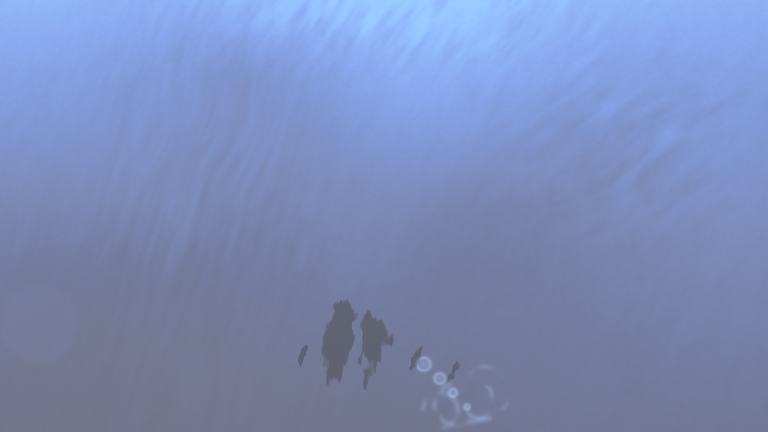
Reproduce this texture procedurally as a WebGL 1 fragment shader.

```glsl
precision highp float;
// Calm blue water: a soft vertical light gradient with a bright patch at the top,
// stretched noise for slanted ripples, and noise-warped ellipses and rings
// for the dark reflections and bubbles. Units are canvas heights.
uniform vec2 u_resolution;

float hash(vec2 p) {
  return fract(sin(dot(p, vec2(127.1, 311.7))) * 43758.5453);
}

float noise(vec2 p) {
  vec2 i = floor(p);
  vec2 f = fract(p);
  f = f * f * (3.0 - 2.0 * f);
  return mix(mix(hash(i), hash(i + vec2(1.0, 0.0)), f.x),
             mix(hash(i + vec2(0.0, 1.0)), hash(i + vec2(1.0, 1.0)), f.x), f.y);
}

float fbm(vec2 p) {
  float sum = 0.0;
  float gain = 0.5;
  for (int i = 0; i < 4; i++) {
    sum += gain * noise(p);
    p = p * 2.03 + vec2(17.3, 9.1);
    gain *= 0.5;
  }
  return sum;
}

// Soft spot with its peak at the centre.
float glow(vec2 p, vec2 center, vec2 size) {
  vec2 d = (p - center) / size;
  return exp(-dot(d, d));
}

// Signed streaks running along a direction; frequency is (across, along).
float ripples(vec2 p, vec2 along, vec2 frequency) {
  vec2 dir = normalize(along);
  vec2 q = vec2(dot(p, vec2(dir.y, -dir.x)), dot(p, dir));
  q.x += 0.03 * noise(q * 6.0);
  q *= frequency;
  return 1.3 * noise(q) + 0.7 * noise(q * 1.9 + 5.7) - 1.0;
}

float ring(vec2 p, vec2 center, float radius, float width) {
  float d = (length(p - center) - radius) / width;
  return exp(-d * d);
}

// Ragged, slightly leaning ellipse.
float patchMask(vec2 p, vec2 center, vec2 size) {
  vec2 q = p - center;
  q.x -= 0.15 * q.y;
  q.x += 0.04 * (fbm(p * vec2(40.0, 24.0)) - 0.47);
  float d = length(q / size) + 1.5 * (fbm(p * vec2(46.0, 18.0)) - 0.47);
  return 1.0 - smoothstep(0.8, 1.04, d);
}

vec3 waterColor(float light) {
  float s = clamp(light, -0.1, 1.1) * 5.0;
  vec3 c = mix(vec3(0.44, 0.46, 0.56), vec3(0.45, 0.49, 0.63), min(s, 1.0));
  c = mix(c, vec3(0.48, 0.54, 0.72), clamp(s - 1.0, 0.0, 1.0));
  c = mix(c, vec3(0.50, 0.59, 0.82), clamp(s - 2.0, 0.0, 1.0));
  c = mix(c, vec3(0.54, 0.66, 0.94), clamp(s - 3.0, 0.0, 1.0));
  return mix(c, vec3(0.58, 0.75, 1.0), max(s - 4.0, 0.0));
}

float waterLight(vec2 p) {
  float light = 0.03 + 0.55 * p.y + 0.31 * p.y * p.y;
  light += 0.2 * glow(p, vec2(0.98, 1.02), vec2(0.36, 0.2));
  light += 0.12 * glow(p, vec2(1.0, 0.68), vec2(0.2, 0.17));
  light += 0.08 * glow(p, vec2(1.75, 0.35), vec2(0.4, 0.5));
  light += 0.06 * glow(p, vec2(0.05, 0.85), vec2(0.25, 0.25));
  light -= 0.12 * glow(p, vec2(0.6, 0.83), vec2(0.24, 0.13));
  light -= 0.10 * glow(p, vec2(1.13, 0.52), vec2(0.2, 0.17));
  light -= 0.09 * glow(p, vec2(0.2, 0.28), vec2(0.4, 0.22));
  light += 0.15 * (fbm(p * 2.2 + 3.0) - 0.47);

  // Ripple fields: left, top and right, over a faint overall texture.
  float left = glow(p, vec2(0.48, 0.55), vec2(0.27, 0.5));
  float top = glow(p, vec2(0.9, 1.0), vec2(0.45, 0.16));
  float right = glow(p, vec2(1.46, 0.65), vec2(0.26, 0.2));
  light += 0.09 * left * ripples(p, vec2(0.32, 0.95), vec2(64.0, 8.0));
  light += 0.16 * top * ripples(p, vec2(0.6, 0.8), vec2(58.0, 15.0));
  light += 0.14 * right * ripples(p, vec2(0.83, 0.55), vec2(44.0, 12.0));
  light += 0.025 * ripples(p, vec2(0.4, 0.9), vec2(40.0, 9.0));
  return light + 0.035 * (noise(p * 130.0) - 0.5);
}

void main() {
  vec2 p = gl_FragCoord.xy / u_resolution.y;
  vec3 color = waterColor(waterLight(p));
  color += vec3(0.012, 0.0, -0.012) * glow(p, vec2(0.35, 0.08), vec2(0.55, 0.28));
  float lensDisc = 1.0 - smoothstep(0.08, 0.1, length(p - vec2(0.09, 0.25)));
  color += vec3(0.008, 0.012, 0.022) * lensDisc;

  // Dark reflections: two large ones and scattered slivers.
  float dark = max(patchMask(p, vec2(0.78, 0.21), vec2(0.038, 0.09)),
                   patchMask(p, vec2(0.865, 0.205), vec2(0.03, 0.09)));
  for (int i = 0; i < 5; i++) {
    float k = float(i);
    vec2 center = vec2(0.7 + 0.088 * k, 0.14 + 0.11 * hash(vec2(k, 4.0)));
    dark = max(dark, patchMask(p, center, vec2(0.009, 0.03)));
  }
  color = mix(color, vec3(0.36, 0.37, 0.42), 0.85 * dark);

  // Bubbles, shrinking along a line, and broad faint rings beside them.
  for (int i = 0; i < 4; i++) {
    float k = float(i) / 3.0;
    vec2 center = mix(vec2(0.981, 0.157), vec2(1.076, 0.058), k);
    center.x += 0.02 * hash(vec2(k, 2.0)) * k;
    float radius = mix(0.015, 0.006, k);
    float bubble = 0.7 * ring(p, center, radius, 0.004) + 0.6 * glow(p, center, vec2(radius));
    color += vec3(0.12, 0.16, 0.2) * bubble;
    vec2 ringCenter = mix(vec2(1.02, 0.05), vec2(1.12, 0.09), k);
    float broken = smoothstep(0.35, 0.8, noise(p * 32.0 + k * 9.0));
    color += vec3(0.06, 0.08, 0.1) * broken * ring(p, ringCenter, 0.04 + 0.02 * k, 0.007);
  }
  gl_FragColor = vec4(color, 1.0);
}
```
